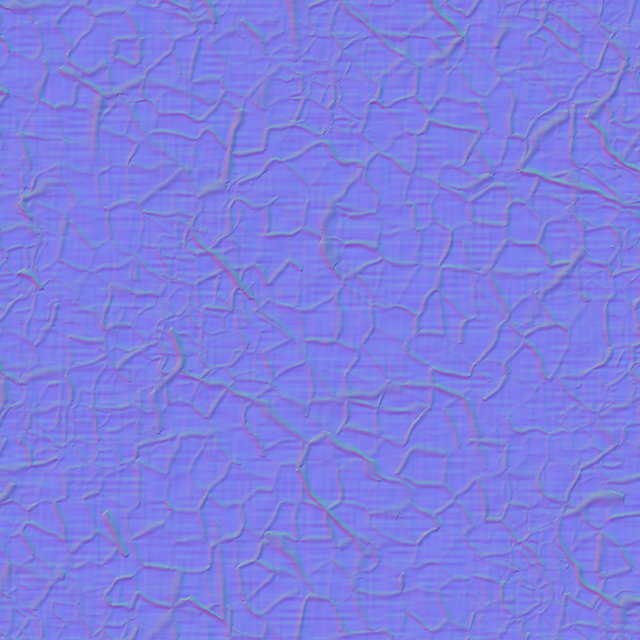
A WebGL 1 fragment shader for this texture map:

```glsl
precision highp float;
uniform vec2 u_resolution;

vec2 hash2(vec2 p) {
  vec3 a = fract(p.xyx * vec3(0.1031, 0.1030, 0.0973));
  a += dot(a, a.yzx + 33.33);
  return fract((a.xx + a.yz) * a.zy);
}

// Smooth value noise, two independent channels in 0..1
vec2 noise2(vec2 p) {
  vec2 i = floor(p), f = fract(p);
  f = f * f * (3.0 - 2.0 * f);
  return mix(mix(hash2(i), hash2(i + vec2(1.0, 0.0)), f.x),
             mix(hash2(i + vec2(0.0, 1.0)), hash2(i + 1.0), f.x), f.y);
}

// x: distance to the cell border, y: random value of that border
vec2 cellBorder(vec2 p) {
  vec2 cell = floor(p), nearest = vec2(0.0), second = vec2(0.0);
  float d1 = 9.0, d2 = 9.0;
  for (int j = -1; j <= 1; j++) {
    for (int i = -1; i <= 1; i++) {
      vec2 id = cell + vec2(float(i), float(j));
      vec2 site = id + 0.08 + 0.84 * hash2(id + 17.0);
      float d = dot(site - p, site - p);
      if (d < d1) {
        d2 = d1; second = nearest;
        d1 = d; nearest = site;
      } else if (d < d2) {
        d2 = d; second = site;
      }
    }
  }
  float gap = max(length(second - nearest), 0.05);
  return vec2(0.5 * (d2 - d1) / gap, hash2(floor((nearest + second) * 64.0)).x);
}

float groove(float dist, float width) {
  return exp(-dist * dist / (width * width));
}

// x: height, y: crack depth
vec2 relief(vec2 p) {
  vec2 q = p + 0.022 * (noise2(p * 13.0) - 0.5) + 0.011 * (noise2(p * 43.0 + 7.0) - 0.5);
  vec2 patches = noise2(p * 6.0 + 31.0);

  // Long cracks, stretched along the falling diagonal
  vec2 slant = vec2(dot(q, vec2(0.80, -0.60)) * 5.5, dot(q, vec2(0.60, 0.80)) * 9.0);
  vec2 major = cellBorder(slant + 40.0);
  float crack = 1.15 * groove(major.x / 7.5, 0.0055)
              * smoothstep(0.15, 0.9, major.y) * smoothstep(0.15, 0.7, patches.x);

  // Leather grain and its finer creases
  vec2 grain = cellBorder(q * 19.0 + 80.0);
  crack = max(crack, mix(0.1, 0.72, grain.y) * groove(grain.x / 19.0, 0.0043));
  vec2 crease = cellBorder(q * 33.0 + 120.0);
  crack = max(crack, 0.5 * crease.y * smoothstep(0.25, 0.75, patches.y)
              * groove(crease.x / 33.0, 0.0035));

  // Fine crossing threads and soft swells
  float weave = 0.36 * noise2(p * vec2(24.0, 165.0)).x + 0.28 * noise2(p * vec2(165.0, 26.0) + 5.0).y;
  float swell = 0.6 * noise2(q * 30.0 + 60.0).x;
  return vec2(weave + swell - crack, crack);
}

void main() {
  vec2 p = gl_FragCoord.xy / u_resolution;
  float e = 0.0014;
  vec2 centre = relief(p);
  vec2 left = relief(p - vec2(e, 0.0)), right = relief(p + vec2(e, 0.0));
  vec2 below = relief(p - vec2(0.0, e)), above = relief(p + vec2(0.0, e));

  // Slope encoded with red to the right and green downwards
  vec2 tilt = 0.001 * vec2(left.x - right.x, above.x - below.x) / (2.0 * e);
  tilt /= sqrt(1.0 + 8.0 * dot(tilt, tilt));
  float blue = 0.94 - 0.15 * min(centre.y, 0.7) - 0.6 * length(tilt);
  gl_FragColor = vec4(vec2(0.495, 0.498) + tilt, blue, 1.0);
}
```
